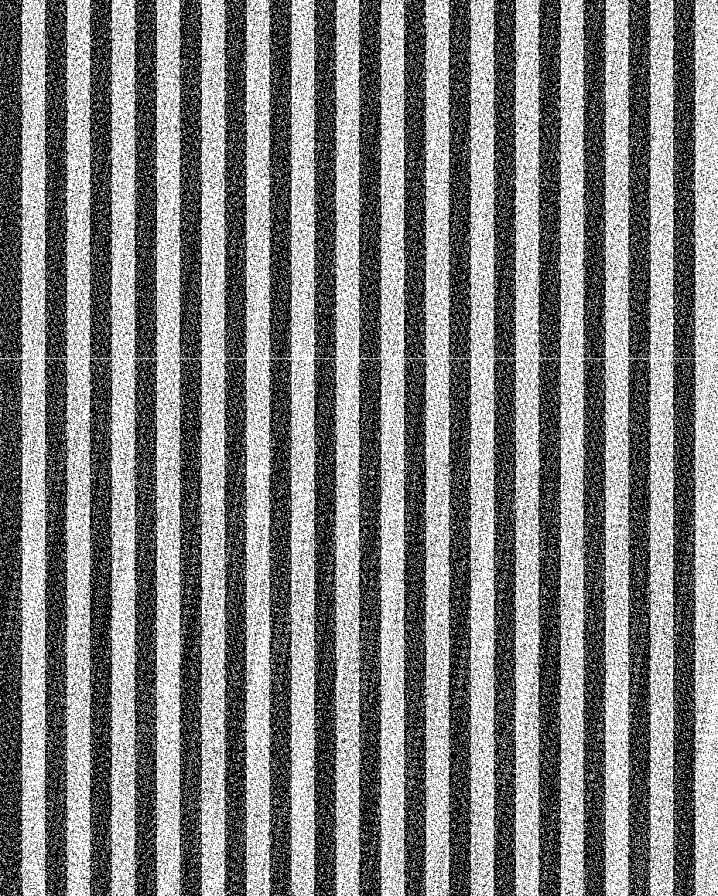
This pattern is drawn by a Shadertoy shader. Its source:

```glsl
// Vertical black and white stripes of fine binary grain, crossed by one thin white line.

const float REPEATS      = 16.0;    // dark/light stripe pairs across
const float STRIPE_CELLS = 29.0;    // grain cells across one stripe
const float ROWS         = 1160.0;  // grain cells down the canvas
const float LINE_ROW     = 695.0;   // row of the thin line, from the bottom
const float DARK_DENSITY  = 0.22;   // share of white grains in a dark stripe
const float LIGHT_DENSITY = 0.78;   // share of white grains in a light stripe
const float STREAK       = 0.07;    // density drift between rows and columns
const float SOFTNESS     = 1.1;     // smoothing width, in output samples
const vec3  INK          = vec3(0.0);
const vec3  PAPER        = vec3(1.0);

const vec2 GRID = vec2(2.0 * REPEATS * STRIPE_CELLS, ROWS);

float hash(vec2 p) {
    return fract(sin(dot(p, vec2(12.9898, 78.233))) * 43758.5453);
}

// Chance that a grain is white: stripe tone plus faint streaks
float whiteDensity(vec2 cell) {
    float stripe = floor((cell.x + 0.5) / STRIPE_CELLS);
    float tone = mix(DARK_DENSITY, LIGHT_DENSITY, mod(stripe, 2.0));
    float columnDrift = hash(vec2(cell.x, 3.7)) - 0.5;
    float rowDrift = hash(vec2(5.3, cell.y)) - 0.5;
    return tone + STREAK * (columnDrift + rowDrift);
}

// Binary grain, wrapped so that opposite edges join
float grain(vec2 cell) {
    cell = mod(cell, GRID);
    float line = 1.0 - step(0.5, abs(cell.y - LINE_ROW));
    return max(line, step(hash(cell + 0.37), whiteDensity(cell)));
}

void mainImage(out vec4 fragColor, in vec2 fragCoord) {
    vec2 cellsPerSample = GRID / iResolution.xy;
    vec2 center = fragCoord * cellsPerSample;
    vec2 halfSize = 0.5 * SOFTNESS * cellsPerSample;
    vec2 lo = center - halfSize;
    vec2 hi = center + halfSize;

    // Average the grains by the area each one covers
    float sum = 0.0;
    float area = 0.0;
    for (float y = floor(lo.y); y < hi.y; y += 1.0) {
        for (float x = floor(lo.x); x < hi.x; x += 1.0) {
            vec2 cell = vec2(x, y);
            vec2 overlap = max(min(hi, cell + 1.0) - max(lo, cell), 0.0);
            float weight = overlap.x * overlap.y;
            sum += weight * grain(cell);
            area += weight;
        }
    }

    fragColor = vec4(mix(INK, PAPER, sum / area), 1.0);
}
```
